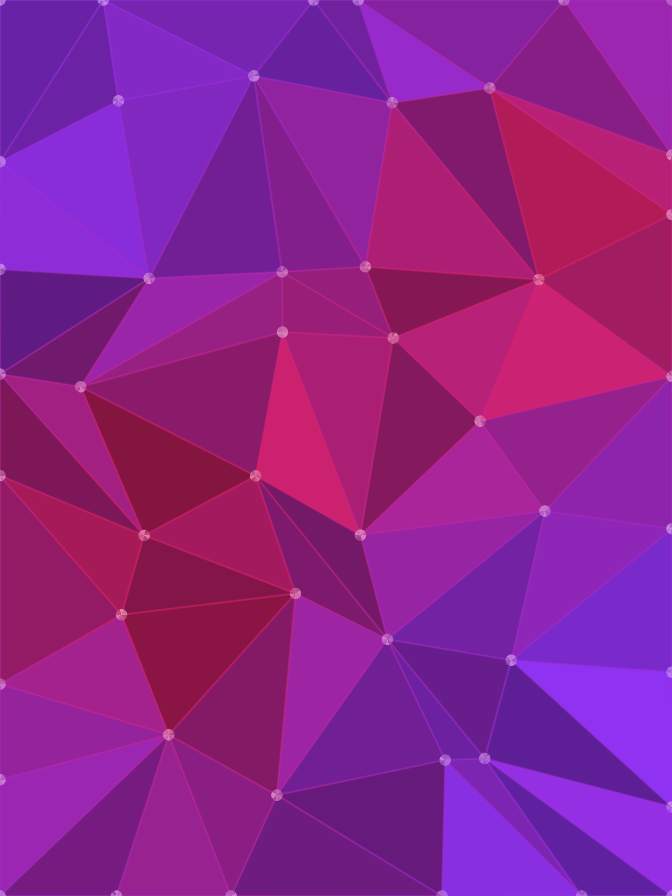
Reproduce this background procedurally as a Shadertoy shader.

```glsl
// Low-poly mesh of flat violet, magenta and crimson triangles.
// A jittered grid is cut into quads, each split along its better diagonal;
// thin glowing edges and small faceted dots are drawn on top.

float hash(vec2 p) {
    vec3 q = fract(vec3(p.xyx) * 0.1031);
    q += dot(q, q.yzx + 33.33);
    return fract((q.x + q.y) * q.z);
}

float cross2(vec2 a, vec2 b) { return a.x * b.y - a.y * b.x; }

float area(vec2 a, vec2 b, vec2 c) { return cross2(b - a, c - a); }

float blob(vec2 uv, vec2 centre, float radius) {
    vec2 d = (uv - centre) * vec2(0.75, 1.0) / radius;
    return exp(-dot(d, d));
}

// Broad warm regions on a cool ground: 0 is violet, 1 is crimson
float warmth(vec2 uv) {
    return 0.1 + 0.85 * blob(uv, vec2(0.82, 0.72), 0.25)
               + 0.85 * blob(uv, vec2(0.22, 0.40), 0.24)
               + 0.20 * blob(uv, vec2(0.48, 0.55), 0.22)
               + 0.35 * blob(uv, vec2(0.35, 0.10), 0.20);
}

vec3 palette(float t) {
    t = clamp(t, 0.0, 1.0) * 3.0;
    vec3 c = mix(vec3(0.49, 0.18, 0.86), vec3(0.52, 0.14, 0.68), min(t, 1.0));
    c = mix(c, vec3(0.62, 0.13, 0.54), clamp(t - 1.0, 0.0, 1.0));
    return mix(c, vec3(0.72, 0.11, 0.34), clamp(t - 2.0, 0.0, 1.0));
}

// Grid node in canvas heights; border nodes stay on the border
vec2 node(vec2 id, vec2 cells, vec2 canvas) {
    vec2 jitter = vec2(hash(id + 17.3), hash(id + 61.7)) - 0.5;
    jitter *= 0.86 * step(0.5, id) * step(id, cells - 0.5);
    return (id + jitter) / cells * canvas;
}

// Signed distance to the line ab (x, positive inside) and to the segment (y)
vec2 edge(vec2 p, vec2 a, vec2 b) {
    vec2 ab = b - a, ap = p - a;
    float along = clamp(dot(ap, ab) / dot(ab, ab), 0.0, 1.0);
    return vec2(cross2(ab, ap) / length(ab), length(ap - ab * along));
}

// Adds one flat triangle, weighted by its smoothed coverage
void addFacet(vec2 p, vec2 a, vec2 b, vec2 c, vec2 canvas, float px,
              inout vec4 sum, inout float lineDist) {
    vec2 e = min(edge(p, a, b), min(edge(p, b, c), edge(p, c, a)));
    float cover = clamp(0.5 + e.x / px, 0.0, 1.0);
    vec2 centre = (a + b + c) / 3.0;
    float tint = hash(centre * 91.0) - 0.5;
    float shade = mix(0.72, 1.16, hash(centre * 173.0 + 5.0));
    vec3 colour = palette(warmth(centre / canvas) + 0.2 * tint) * shade;
    sum += vec4(colour, 1.0) * cover;
    lineDist = min(lineDist, e.y);
}

void mainImage(out vec4 fragColor, in vec2 fragCoord) {
    float px = 1.0 / iResolution.y;
    vec2 p = fragCoord * px;
    vec2 canvas = vec2(iResolution.x * px, 1.0);
    vec2 cells = max(vec2(1.0), round(canvas * vec2(6.67, 7.0)));
    vec2 home = floor(p / canvas * cells);

    vec4 sum = vec4(0.0);
    float lineDist = 1.0;
    vec2 toDot = vec2(1.0), dotId = vec2(0.0);

    // Facets of the neighbouring quads, and the nearest node
    for (int j = -1; j <= 1; j++)
    for (int i = -1; i <= 1; i++) {
        vec2 id = home + vec2(i, j);
        vec2 a = node(id, cells, canvas);
        vec2 b = node(id + vec2(1, 0), cells, canvas);
        vec2 c = node(id + vec2(1, 1), cells, canvas);
        vec2 d = node(id + vec2(0, 1), cells, canvas);
        if (length(p - a) < length(toDot)) { toDot = p - a; dotId = id; }

        // Turn the quad when the other diagonal gives fatter triangles
        if (min(area(a, b, d), area(b, c, d)) > min(area(a, b, c), area(a, c, d))) {
            vec2 first = a;
            a = b; b = c; c = d; d = first;
        }
        addFacet(p, a, b, c, canvas, px, sum, lineDist);
        addFacet(p, a, c, d, canvas, px, sum, lineDist);
    }
    vec3 colour = sum.rgb / max(sum.a, 0.001);

    // Edges glow in the local hue
    vec3 glow = palette(warmth(p / canvas) + 0.12) * 1.2;
    float line = 1.0 - smoothstep(0.0, 0.0008 + px, lineDist);
    colour = mix(colour, glow, 0.6 * line);

    // Pale dots cut into wedges of varying strength
    float wedge = floor(atan(toDot.y, toDot.x) * 10.0 / 6.2832);
    float strength = mix(0.3, 0.85, hash(dotId * 7.0 + wedge + 20.0));
    float disc = 1.0 - smoothstep(-0.5 * px, 0.5 * px, length(toDot) - 0.0064);
    colour = mix(colour, mix(glow, vec3(1.0), 0.5), disc * strength);

    fragColor = vec4(colour, 1.0);
}
```
